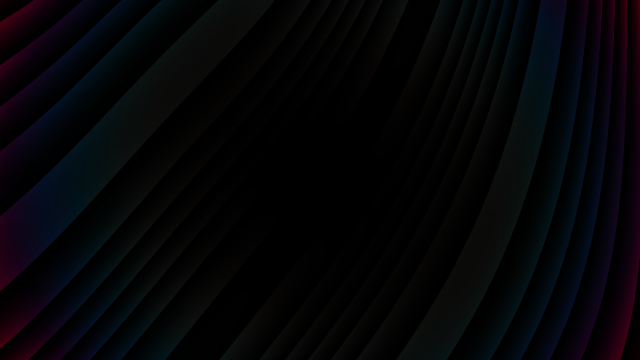
A Shadertoy shader for this background:

```glsl
// Curved dark blades sweeping from lower left to upper right.
// A cosine over a bent phase field is cut into sawtooth steps, then
// tinted by a radial ramp: black core, grey, teal, blue, purple, red rim.

const float STEP_COUNT = 3.19;   // sawtooth steps on each side of zero
const float FADE_POWER = 1.6;    // how fast each blade falls into shadow

// Phase along the upper border of the canvas.
float upperPhase(float x) {
    float ripple = 0.18 * smoothstep(-0.8, -0.1, x) * sin(4.6 * (x - 0.28));
    return -1.936 + x * (5.895 + x * 2.524) + ripple;
}

// Phase along the lower border of the canvas.
float lowerPhase(float x) {
    return 1.754 + x * (5.042 - x * (0.072 + 0.905 * x));
}

// Blends both borders, with a slight bow in between.
float bladePhase(vec2 p) {
    float bow = 0.16 * p.x * p.x * (1.0 - 4.0 * p.y * p.y);
    return mix(lowerPhase(p.x), upperPhase(p.x), p.y + 0.5) - bow;
}

// Sawtooth light: bright at the sharp edge, fading to black.
float bladeLight(float height, float blur) {
    float saw = fract(height);
    return pow(1.0 - saw, FADE_POWER) * smoothstep(0.0, blur, saw);
}

// Radial colour ramp; each stop holds rgb and its radius.
vec3 radialTint(float radius) {
    const int STOPS = 9;
    vec4 stops[STOPS] = vec4[STOPS](
        vec4(0.000, 0.000, 0.000, 0.14),
        vec4(0.030, 0.022, 0.018, 0.35),
        vec4(0.054, 0.060, 0.052, 0.50),
        vec4(0.045, 0.078, 0.073, 0.57),
        vec4(0.010, 0.087, 0.115, 0.66),
        vec4(0.015, 0.065, 0.155, 0.77),
        vec4(0.105, 0.010, 0.115, 0.87),
        vec4(0.230, 0.000, 0.095, 0.94),
        vec4(0.320, 0.000, 0.050, 1.02));
    vec3 tint = stops[0].rgb;
    for (int i = 1; i < STOPS; i++) {
        float blend = clamp((radius - stops[i - 1].w) / (stops[i].w - stops[i - 1].w), 0.0, 1.0);
        tint = mix(tint, stops[i].rgb, blend);
    }
    return tint;
}

void mainImage(out vec4 fragColor, in vec2 fragCoord) {
    // Centred coordinates, one unit per canvas height.
    vec2 p = (fragCoord - 0.5 * iResolution.xy) / iResolution.y;

    // Crests of the wave become the wide bands, troughs the dark gaps.
    float height = -STEP_COUNT * cos(bladePhase(p));
    float blur = max(fwidth(height), 0.0001);

    vec3 color = radialTint(length(p)) * bladeLight(height, blur);
    fragColor = vec4(color, 1.0);
}
```
